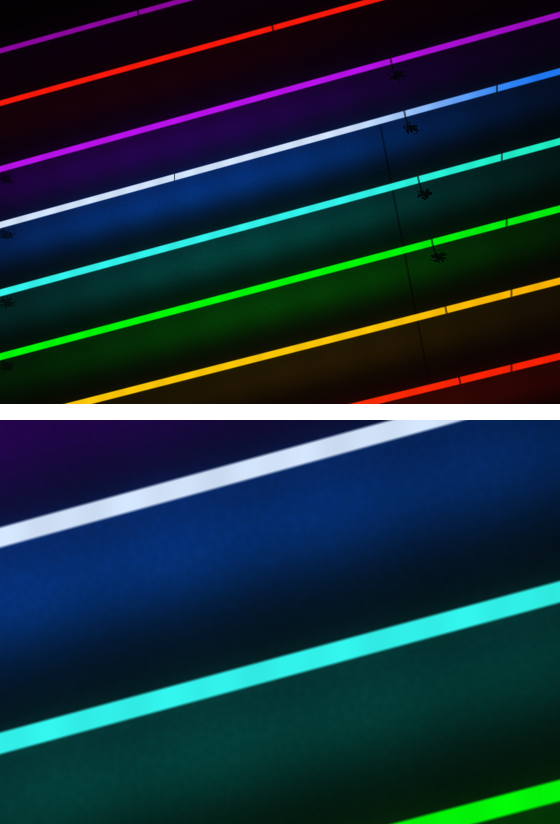
Top: the whole. Bottom: its middle third, enlarged.
Give the GLSL for this background, as a Shadertoy shader.

```glsl
const int TUBES = 8;
const float FIRST_DROP = 0.1187;   // top tube, below the upper edge at the left
const float SPACING = 0.1421;
const float SPREAD = 0.00216;      // spacing grows downwards
const float UNEVEN = 0.0072;       // mounting error of the upper tubes
const float SLOPE = 0.276;
const float FLATTEN = 0.0013;      // lower tubes lean less
const float HALF_WIDTH = 0.0062;
const float GLOW_DROP = 0.055;
const float GLOW_SIZE = 0.055;
const float GLOW_REACH = 0.8;
const float GRAIN = 0.10;
const vec3 WALL = vec3(0.012, 0.004, 0.010);
const vec3 METAL = vec3(0.008, 0.012, 0.014);

const vec3 TUBE_LEFT[TUBES] = vec3[TUBES](
    vec3(0.56, 0.03, 0.64), vec3(1.00, 0.10, 0.04),
    vec3(0.74, 0.07, 0.94), vec3(0.84, 0.91, 1.00),
    vec3(0.20, 0.97, 0.94), vec3(0.01, 0.99, 0.03),
    vec3(1.00, 0.79, 0.03), vec3(1.00, 0.17, 0.02));
const vec3 TUBE_RIGHT[TUBES] = vec3[TUBES](
    vec3(0.45, 0.02, 0.52), vec3(0.82, 0.04, 0.03),
    vec3(0.62, 0.05, 0.76), vec3(0.12, 0.48, 0.98),
    vec3(0.12, 0.95, 0.78), vec3(0.02, 0.94, 0.06),
    vec3(1.00, 0.72, 0.02), vec3(1.00, 0.13, 0.02));
const vec3 GLOW[TUBES] = vec3[TUBES](
    vec3(0.035, 0.00, 0.04), vec3(0.09, 0.00, 0.015),
    vec3(0.15, 0.00, 0.31), vec3(0.00, 0.22, 0.54),
    vec3(0.00, 0.27, 0.24), vec3(0.00, 0.26, 0.00),
    vec3(0.15, 0.10, 0.00), vec3(0.24, 0.02, 0.00));

vec2 hash2(vec2 p) {
    p = vec2(dot(p, vec2(127.1, 311.7)), dot(p, vec2(269.5, 183.3)));
    return fract(sin(p) * 4375.85);
}

// Distance to the nearest scattered point
float cellular(vec2 p) {
    vec2 cell = floor(p), f = fract(p);
    float nearest = 1.0;
    for (int y = -1; y <= 1; y++)
        for (int x = -1; x <= 1; x++) {
            vec2 o = vec2(x, y);
            nearest = min(nearest, length(o + hash2(cell + o) - f));
        }
    return nearest;
}

float segment(vec2 p, vec2 a, vec2 b) {
    vec2 d = b - a;
    return length(p - a - d * clamp(dot(p - a, d) / dot(d, d), 0.0, 1.0));
}

float tubeSlope(float i) {
    float lower = max(i - 2.0, 0.0);
    return SLOPE - FLATTEN * lower * lower;
}

float tubeStart(float i) {
    float uneven = UNEVEN * cos(3.14159 * i) * (1.0 - smoothstep(3.0, 5.0, i));
    return 1.0 - FIRST_DROP - SPACING * i - SPREAD * i * i - uneven;
}

float mainJoint(float i) {
    return i < 2.0 ? 0.342 + 0.333 * i : 0.90 + 0.034 * i;
}

// Wall light: weak above a tube, a broad band beneath it
float glowProfile(float v) {
    if (v > 0.0) return 0.35 * exp(-v / 0.05);
    float band = (-v - GLOW_DROP) / GLOW_SIZE;
    return 0.35 * exp(v / 0.09) + 0.6 * exp(-band * band);
}

// Clip with a short wire, hanging from the tube
float bracket(vec2 q, float rough) {
    float body = length((q - vec2(0.016, -0.036)) * vec2(0.8, 1.1)) - 0.021 + rough * 0.02;
    float wire = segment(q, vec2(0.0), vec2(0.008, -0.03)) - 0.0015;
    return min(body, wire);
}

void mainImage(out vec4 fragColor, in vec2 fragCoord) {
    vec2 p = fragCoord / iResolution.y;
    float soft = max(1.0 / iResolution.y, 0.0018);
    float rough = cellular(p * 140.0);
    vec3 wall = WALL, tubes = vec3(0.0);
    float coverage = 0.0, metal = 0.0;

    for (int n = 0; n < TUBES; n++) {
        float i = float(n);
        float slope = tubeSlope(i), start = tubeStart(i);
        float v = p.y - start - slope * p.x;
        float d = abs(v) / sqrt(1.0 + slope * slope);
        float joint = mainJoint(i);

        // Light on the wall
        float along = (p.x - 0.2 - 0.1 * i) / GLOW_REACH;
        wall += GLOW[n] * glowProfile(v) * exp(-along * along);
        wall += TUBE_RIGHT[n] * 0.13 * exp(-d / 0.008);

        // Brackets under the joint and at the left end
        if (n > 1 && n < 6) {
            float clip = bracket(vec2(p.x - joint, p.y - start - slope * joint), rough);
            float endClip = bracket(p - vec2(0.0, start + 0.012), rough);
            metal = max(metal, 0.8 * (1.0 - smoothstep(-soft, soft, clip)));
            metal = max(metal, 0.55 * (1.0 - smoothstep(-soft, soft, endClip)));
        }

        // Tube with worn joints and slight uneven brightness
        float halfWidth = HALF_WIDTH + 0.0006 * min(i, 4.0);
        float mask = 1.0 - smoothstep(halfWidth - soft, halfWidth + soft, d);
        float gap = abs(p.x - joint + 0.2 * v);
        if (n > 2) gap = min(gap, abs(p.x - 1.23 - 0.012 * min(i - 3.0, 3.0)));
        if (n == 3) gap = min(gap, abs(p.x - 0.432) + 0.001);
        float wear = 1.0 - 0.55 * (1.0 - smoothstep(0.001, 0.004, gap));
        wear *= 0.97 + 0.03 * sin(p.x * 37.0 + i * 2.0) * sin(p.x * 91.0);
        vec3 colour = mix(TUBE_LEFT[n], TUBE_RIGHT[n], smoothstep(0.8, 1.38, p.x));
        tubes += colour * wear * mask;
        coverage += mask;
    }

    // Faint streaks, grain and a panel seam
    wall *= 1.0 + 0.03 * sin(p.x * 46.0 + p.y * 9.0) + GRAIN * (rough - 0.45);
    float seam = abs(p.x - 0.944 - (0.676 - p.y) * 0.19);
    float seamLength = smoothstep(0.04, 0.12, p.y) * (1.0 - smoothstep(0.66, 0.74, p.y));
    wall *= 1.0 - 0.4 * seamLength * (1.0 - smoothstep(0.001, 0.004, seam));
    wall = mix(wall, METAL, metal);

    fragColor = vec4(wall * (1.0 - min(coverage, 1.0)) + tubes, 1.0);
}
```
